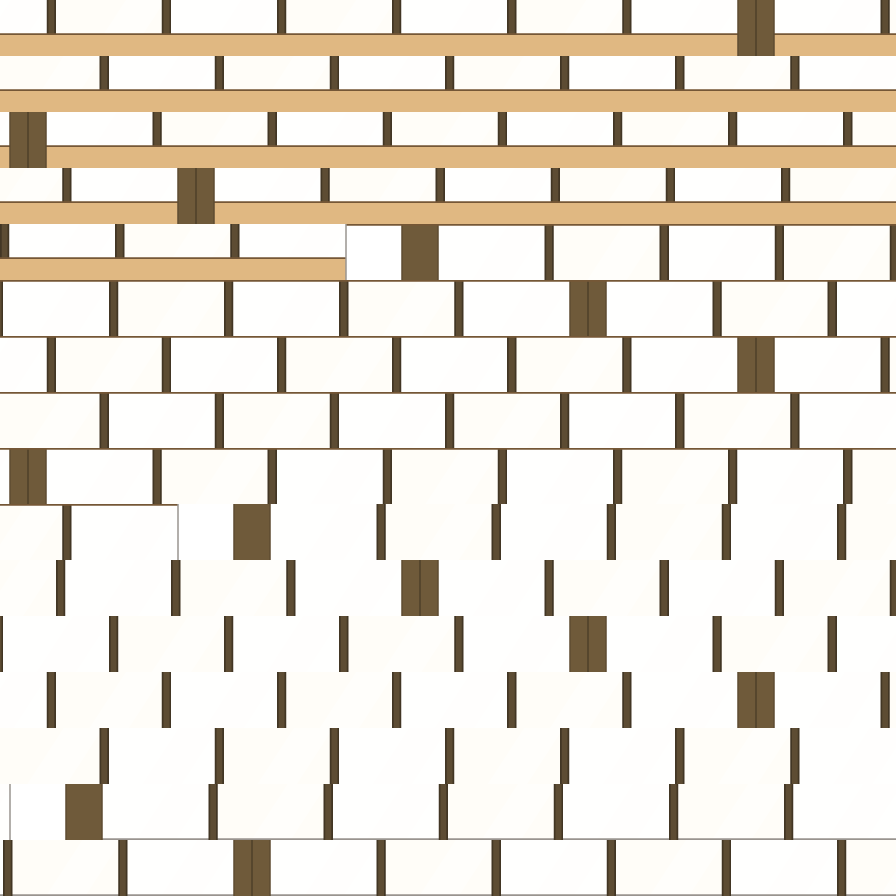
This pattern is drawn by a three.js fragment shader. Its source:

```glsl
// Timber window strip wrapped over sixteen rows: paned windows, frames, beams and thin rules.
varying vec2 vUv;

// Lengths are in row heights; the canvas is ROWS wide and high.
const float ROWS = 16.0;
const float START = 6.8333;      // part of the first run hidden before the top left
const float MARGIN = 1.0;        // blank lead of each run
const float WINDOW = 19.0;       // frame plus its panes
const float WINDOWS = 4.0;       // windows per run
const float FRAME = 0.6667;
const float PANES = 9.0;
const float BAR = 0.1667;
const float EDGE = 0.031;        // dark edges of bars
const float RULE = 0.031;        // horizontal rules
const float SEAM = 0.025;
const float BEAM_TOP = 0.594;    // depth below the top of the row
const float GLEAM_SLANT = 0.65;
const int SAMPLES = 4;           // smoothing samples per axis

const vec3 WHITE = vec3(1.0);
const vec3 CREAM = vec3(1.0, 0.993, 0.973);
const vec3 BEAM = vec3(0.88, 0.72, 0.51);
const vec3 FRAME_WOOD = vec3(0.435, 0.353, 0.227);
const vec3 BAR_WOOD = vec3(0.365, 0.30, 0.20);
const vec3 DARK_WOOD = vec3(0.26, 0.21, 0.14);
const vec3 RULE_WOOD = vec3(0.46, 0.34, 0.21);
const vec3 GREY = vec3(0.60, 0.58, 0.56);

float within(float x, float low, float high) {
  return step(low, x) * (1.0 - step(high, x));
}

// Alternating tints with a slanted gleam
vec3 glass(float pane, float x, float depth) {
  float odd = mod(pane, 2.0);
  float slanted = x + GLEAM_SLANT * depth;
  float gleam = within(slanted, 1.25, 1.95);
  return mix(WHITE, CREAM, mix(0.15, 1.0, odd) + gleam * mix(0.2, -0.45, odd));
}

vec3 strip(vec2 uv) {
  // Unwrap the rows into one long strip
  float down = (1.0 - uv.y) * ROWS;
  float depth = fract(down);
  float along = floor(down) * ROWS + uv.x * ROWS + START;
  float runLength = MARGIN + WINDOW * WINDOWS;
  float run = floor(along / runLength);
  float inRun = along - run * runLength;
  float inside = step(MARGIN, inRun);

  // Position in the window and its pane
  float windowId = floor((inRun - MARGIN) / WINDOW);
  float x = inRun - MARGIN - windowId * WINDOW;
  float pitch = (WINDOW - FRAME + BAR) / PANES;
  float paneX = x - FRAME;
  float pane = floor(paneX / pitch);
  paneX -= pane * pitch;
  float barX = paneX - (pitch - BAR);
  float inFrame = inside * (1.0 - step(FRAME, x));
  float hasBar = inside * (1.0 - inFrame) * (1.0 - step(PANES - 1.0, pane));

  vec3 color = mix(WHITE, glass(pane, paneX, depth), inside * (1.0 - inFrame));

  // Each run has its own horizontal trim
  float beamRun = 1.0 - step(0.5, run);
  float topRuleRun = within(run, 0.5, 1.5);
  float footRuleRun = step(2.5, run);
  color = mix(color, GREY, footRuleRun * inside * step(1.0 - RULE, depth));

  // Bars between panes
  float barCore = within(barX, EDGE, BAR - EDGE);
  color = mix(color, mix(DARK_WOOD, BAR_WOOD, barCore), hasBar * step(0.0, barX));

  // Beam with a dark upper edge
  color = mix(color, BEAM, beamRun * step(BEAM_TOP, depth));
  color = mix(color, RULE_WOOD, beamRun * within(depth, BEAM_TOP, BEAM_TOP + RULE));

  // Frames, seamed where two windows meet
  float seam = step(0.5, windowId) * step(abs(x - 0.5 * FRAME), 0.5 * SEAM);
  float rim = 1.0 - within(x, SEAM, FRAME - SEAM);
  vec3 frame = mix(FRAME_WOOD, DARK_WOOD, max(0.75 * seam, 0.4 * rim));
  color = mix(color, frame, inFrame);

  // Top rule and the start line of a run
  color = mix(color, RULE_WOOD, topRuleRun * (1.0 - step(RULE, depth)));
  return mix(color, GREY, step(0.5, run) * (1.0 - step(SEAM, inRun)));
}

void main() {
  vec2 texel = vec2(dFdx(vUv.x), dFdy(vUv.y));
  vec3 sum = vec3(0.0);
  for (int i = 0; i < SAMPLES; i++) {
    for (int j = 0; j < SAMPLES; j++) {
      vec2 offset = (vec2(float(i), float(j)) + 0.5) / float(SAMPLES) - 0.5;
      sum += strip(vUv + offset * texel);
    }
  }
  gl_FragColor = vec4(sum / float(SAMPLES * SAMPLES), 1.0);
}
```
